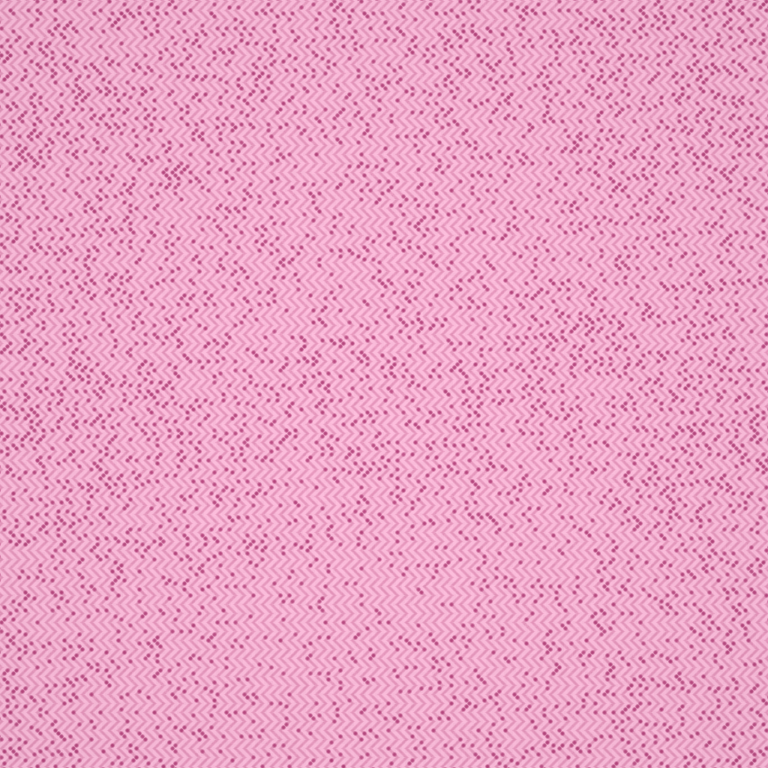
A WebGL 2 fragment shader for this texture:

```glsl
#version 300 es
precision highp float;

uniform vec2 u_resolution;
out vec4 fragColor;

// Weave layout, in cells across the canvas height
const float CELLS = 256.0;
const float STRIPE_PERIOD = 3.0;
const float FOLD_PERIOD = 6.0;

// Thread and fleck shape, in cells
const float THREAD_HALF_WIDTH = 0.43;
const float THREAD_BLUR = 0.38;
const float FLECK_RADIUS = 0.60;
const float FLECK_BLUR = 0.45;

// Fleck density
const float BASE_DENSITY = 0.13;
const float SIDE_DENSITY = 0.11;
const float UPPER_DENSITY = 0.06;
const float BAND_DENSITY = 0.035;

// Colours
const vec3 GROUND = vec3(0.985, 0.738, 0.858);
const vec3 THREAD = vec3(0.900, 0.590, 0.738);
const vec3 FLECK = vec3(0.710, 0.270, 0.490);
const float GRAIN = 0.02;
const float VIGNETTE = 0.04;

float hash(vec2 p) {
    vec3 q = fract(p.xyx * vec3(0.1031, 0.1030, 0.0973));
    q += dot(q, q.yzx + 33.33);
    return fract((q.x + q.y) * q.z);
}

// Sideways shift of the zigzag at row y
float fold(float y) {
    return abs(mod(y, FOLD_PERIOD) - 0.5 * FOLD_PERIOD);
}

// Distance to the nearest upright zigzag thread
float threadDistance(vec2 p) {
    float halfPeriod = 0.5 * STRIPE_PERIOD;
    float offset = mod(p.x + fold(p.y) + halfPeriod, STRIPE_PERIOD) - halfPeriod;
    return abs(offset) * 0.7071;
}

// Chance of a dark fleck: broad wavy bands, rising to the sides
float fleckDensity(vec2 uv) {
    float side = abs(2.0 * uv.x - 1.0);
    float band = sin(14.0 * uv.y + 1.4 + 0.8 * sin(7.0 * uv.x));
    float patches = sin(23.0 * uv.x + 3.0 * sin(9.0 * uv.y));
    return BASE_DENSITY + SIDE_DENSITY * side * side
        + UPPER_DENSITY * smoothstep(0.15, 0.45, uv.y)
        + BAND_DENSITY * (band + 0.4 * patches);
}

float softEdge(float dist, float radius, float blur) {
    return 1.0 - smoothstep(radius - blur, radius + blur, dist);
}

void main() {
    vec2 grid = gl_FragCoord.xy / u_resolution.y * CELLS;
    vec2 span = u_resolution / u_resolution.y * CELLS;
    vec2 home = floor(grid);
    float pixel = 0.5 * CELLS / u_resolution.y;

    // Folded threads with slight tone changes
    float thread = softEdge(threadDistance(grid - 0.5), THREAD_HALF_WIDTH, max(THREAD_BLUR, pixel));
    thread *= mix(0.9, 1.1, hash(home + 71.0));

    // Dark flecks, one cell each, strung along the threads
    float fleck = 0.0;
    for (int j = -1; j <= 1; j++) {
        for (int i = -1; i <= 1; i++) {
            vec2 cell = home + vec2(i, j);
            if (threadDistance(cell) > 0.3) continue;
            if (hash(cell + 17.0) > fleckDensity((cell + 0.5) / span)) continue;
            float strength = mix(0.82, 1.0, hash(cell + 139.0));
            float dist = length(grid - cell - 0.5);
            fleck = max(fleck, strength * softEdge(dist, FLECK_RADIUS, max(FLECK_BLUR, pixel)));
        }
    }

    // Layer the colours, then add grain and a faint edge shade
    vec3 color = mix(GROUND, THREAD, thread);
    color = mix(color, FLECK, fleck);
    color += GRAIN * (hash(home + 211.0) - 0.5);
    vec2 centered = 2.0 * gl_FragCoord.xy / u_resolution - 1.0;
    color *= 1.0 - VIGNETTE * dot(centered, centered) * 0.5;
    fragColor = vec4(color, 1.0);
}
```
